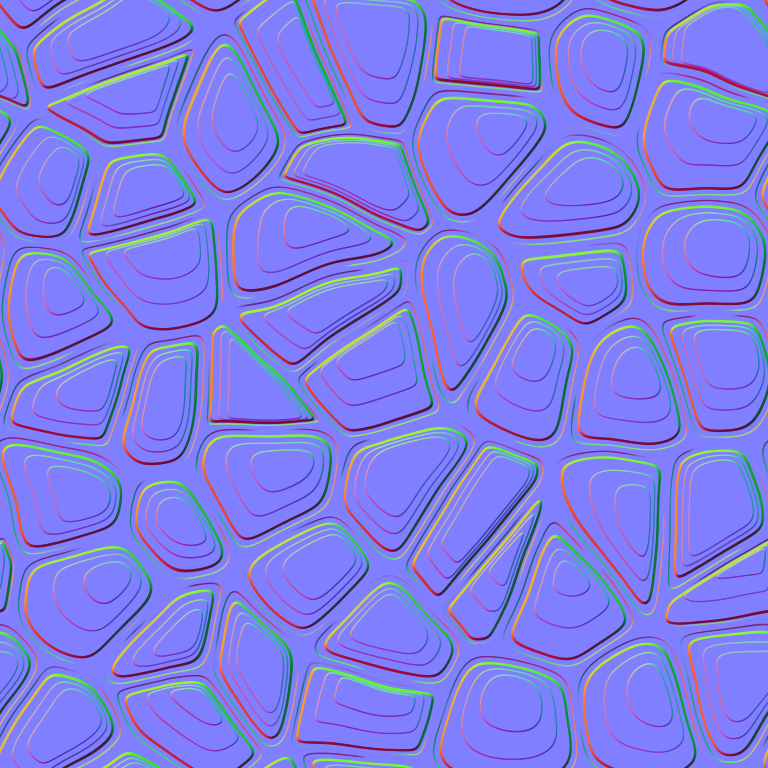
Reproduce this texture map procedurally as a Shadertoy shader.

```glsl
// Tangent-space normal map of rounded paving stones with thin contour bevels.
// A weighted Voronoi diagram gives the stones; a smooth minimum over their edges
// rounds them, and tilted insets of the same edges form the inner terraces.

const float CELLS = 7.0;            // stones per canvas side (tiles)
const float JITTER = 0.92;          // scatter of the stone centres
const float WEIGHT = 0.18;          // size difference between neighbours
const float WARP = 0.07;            // waviness of the edges
const float GAP = 0.08;             // half joint width, in cells
const float MORTAR_LEVEL = 0.024;   // where the joint contour runs, in cells
const float ROUNDING = 0.18;        // corner rounding relative to stone size
const float TERRACE_STEP = 0.036;   // least distance between terraces
const float TERRACE_DEPTH = 0.31;   // inset of one terrace on the low side
const float TILT_ANGLE = 0.93;      // direction the stone tops lean to
const float OUTLINE_WIDTH = 0.00165; // half widths, in canvas units
const float TERRACE_WIDTH = 0.00095;
const float MORTAR_WIDTH = 0.00095;
const vec3 FLAT_NORMAL = vec3(0.502, 0.498, 1.0);

vec3 hash3(vec2 p) {
    vec3 q = fract(vec3(p.xyx) * vec3(0.1031, 0.1030, 0.0973) + 0.137);
    q += dot(q, q.yxz + 33.33);
    return fract((q.xxy + q.yzz) * q.zyx);
}

vec2 noise2(vec2 p, float period, float seed) {
    vec2 i = floor(p), f = fract(p);
    f = f * f * (3.0 - 2.0 * f);
    vec2 a = hash3(mod(i, period) + seed).xy;
    vec2 b = hash3(mod(i + vec2(1, 0), period) + seed).xy;
    vec2 c = hash3(mod(i + vec2(0, 1), period) + seed).xy;
    vec2 d = hash3(mod(i + vec2(1, 1), period) + seed).xy;
    return mix(mix(a, b, f.x), mix(c, d, f.x), f.y);
}

// Stone centre in xy, power weight in z
vec3 site(vec2 id) {
    vec3 h = hash3(mod(id, CELLS) + 11.0);
    return vec3(id + 0.5 + JITTER * (h.xy - 0.5), WEIGHT * h.z);
}

// Direction to a neighbour in xy, distance from centre to shared edge in z
vec3 sharedEdge(vec3 own, vec3 other) {
    vec2 to = other.xy - own.xy;
    float len = max(length(to), 0.001);
    return vec3(to / len, 0.5 * (len + (own.z - other.z) / len));
}

// Coverage of a contour line; field holds the weighted normals and the weight sum
float contour(vec3 field, float k, float level, float halfWidth, float pixel) {
    float slope = max(length(field.xy / field.z), 0.35);
    float dist = abs(-k * log(field.z) - level) / (slope * CELLS);
    return 1.0 - smoothstep(halfWidth - 0.6 * pixel, halfWidth + 0.6 * pixel, dist);
}

// Encode a slope facing dir; red grows to the left, green grows upward
vec3 slopeColor(vec2 dir, float steepness, float blue) {
    vec2 n = dir / max(length(dir), 0.0001);
    return vec3(0.5 + 0.5 * steepness * vec2(-n.x, n.y), blue);
}

void mainImage(out vec4 fragColor, in vec2 fragCoord) {
    float pixel = 1.0 / min(iResolution.x, iResolution.y);
    vec2 p = fragCoord * pixel * CELLS;
    p += WARP * (noise2(p * 2.0, CELLS * 2.0, 57.0) - 0.5);

    // Find the stone that owns this point
    vec2 id = floor(p);
    float best = 1e5;
    for (int n = 0; n < 25; n++) {
        vec2 cell = floor(p) + vec2(n % 5 - 2, n / 5 - 2);
        vec3 s = site(cell);
        float power = dot(p - s.xy, p - s.xy) - s.z;
        if (power < best) { best = power; id = cell; }
    }
    vec3 own = site(id);

    // Stone size: distance from the centre to its closest edge
    float size = 1.0;
    for (int n = 0; n < 25; n++) {
        if (n == 12) continue;
        size = min(size, sharedEdge(own, site(id + vec2(n % 5 - 2, n / 5 - 2))).z);
    }
    size = max(size, 0.12);
    float k = min(ROUNDING * size, 0.08);
    float gap = min(GAP, 0.4 * size);

    // Smooth minimum over the edges, for the stone and its two terraces
    vec3 traits = hash3(mod(id, CELLS) + 83.0);
    float angle = TILT_ANGLE + 1.3 * (traits.x - 0.5);
    vec2 tilt = vec2(cos(angle), sin(angle));
    float depth = TERRACE_DEPTH * mix(0.65, 1.15, traits.y);
    float spacing = TERRACE_STEP * min(1.0, 2.5 * size);
    vec3 field[3] = vec3[3](vec3(0), vec3(0), vec3(0));
    for (int n = 0; n < 25; n++) {
        if (n == 12) continue;
        vec3 e = sharedEdge(own, site(id + vec2(n % 5 - 2, n / 5 - 2)));
        float dist = e.z - dot(e.xy, p - own.xy);
        float lowSide = 0.5 - 0.5 * dot(e.xy, tilt);
        float inset = spacing + depth * lowSide * max(e.z - gap, 0.0);
        for (int t = 0; t < 3; t++)
            field[t] += exp(-(dist - float(t) * inset) / k) * vec3(e.xy, 1.0);
    }

    // Layer the contours: terraces, broken joint lines, then the outline
    vec2 fade = noise2(p * 2.0, CELLS * 2.0, 20.0 + floor(traits.z * 60.0));
    vec3 color = FLAT_NORMAL;
    for (int t = 2; t > 0; t--) {
        float line = contour(field[t], k, gap, TERRACE_WIDTH, pixel);
        color = mix(color, slopeColor(field[t].xy, 0.78, 0.64), line * mix(0.65, 1.0, fade.x));
    }
    float joint = contour(field[0], k, MORTAR_LEVEL, MORTAR_WIDTH, pixel);
    joint *= smoothstep(0.25, 0.5, fade.y);
    color = mix(color, slopeColor(-field[0].xy, 0.72, 0.5), joint);
    float outline = contour(field[0], k, gap, OUTLINE_WIDTH, pixel);
    color = mix(color, slopeColor(field[0].xy, 0.92, 0.22), outline);
    fragColor = vec4(color, 1.0);
}
```
